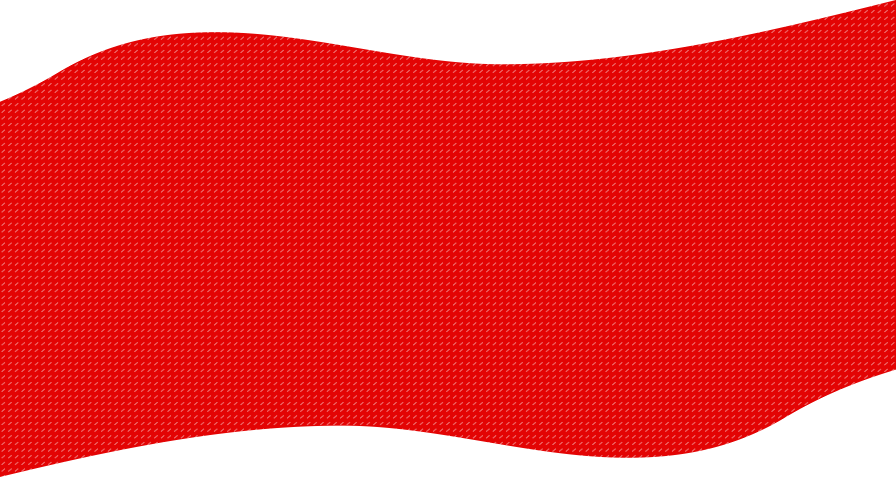
Reproduce this background procedurally as a WebGL 1 fragment shader.

```glsl
precision highp float;

uniform vec2 u_resolution;

const vec3 BASE_RED = vec3(0.89, 0.015, 0.015);
const vec3 PAPER = vec3(1.0);
const float ASPECT = 274.0 / 512.0;
const float DASH_COLUMNS = 135.0;
const float DASH_OPACITY = 0.36;

// Cubic between two knots, each holding x, height and slope
float hermite(float x, vec3 a, vec3 b) {
  float span = b.x - a.x;
  float t = (x - a.x) / span;
  float s = 1.0 - t;
  float ease = t * t * (3.0 - 2.0 * t);
  return mix(a.y, b.y, ease) + span * t * s * (a.z * s - b.z * t);
}

// Height of the ribbon's upper edge
float waveHeight(float x) {
  vec3 start = vec3(-0.0586, 0.4010, 0.30);
  vec3 rise = vec3(0.0651, 0.4544, 0.60);
  vec3 crest = vec3(0.2409, 0.4993, 0.0);
  vec3 trough = vec3(0.5599, 0.4635, 0.0);
  vec3 finish = vec3(1.0, 0.5352, 0.25);
  if (x < rise.x) return hermite(x, start, rise);
  if (x < crest.x) return hermite(x, rise, crest);
  if (x < trough.x) return hermite(x, crest, trough);
  return hermite(x, trough, finish);
}

float segmentDistance(vec2 p, vec2 a, vec2 b) {
  vec2 ab = b - a;
  float t = clamp(dot(p - a, ab) / dot(ab, ab), 0.0, 1.0);
  return length(p - a - ab * t);
}

// One slanted dash in every cell of a square grid
float dashPattern(vec2 p, float columns, float pixel) {
  vec2 cell = fract(p * columns) - 0.5;
  float d = segmentDistance(cell, vec2(-0.19, -0.16), vec2(0.19, 0.16));
  return 1.0 - smoothstep(0.03, 0.03 + 0.9 * pixel * columns, d);
}

// Coverage of the area where the signed distance is positive
float coverage(float d, float pixel) {
  return clamp(d / pixel + 0.5, 0.0, 1.0);
}

void main() {
  vec2 p = gl_FragCoord.xy / u_resolution * vec2(1.0, ASPECT);
  float pixel = 1.0 / u_resolution.x;

  // The lower edge is the upper one turned half a circle
  vec2 turned = vec2(0.9414, 0.5241) - p;
  float ribbon = coverage(waveHeight(p.x) - p.y, pixel)
               * coverage(waveHeight(turned.x) - turned.y, pixel);

  float dash = DASH_OPACITY * dashPattern(p, DASH_COLUMNS, pixel);
  vec3 fabric = mix(BASE_RED, PAPER, dash);
  gl_FragColor = vec4(mix(PAPER, fabric, ribbon), 1.0);
}
```
